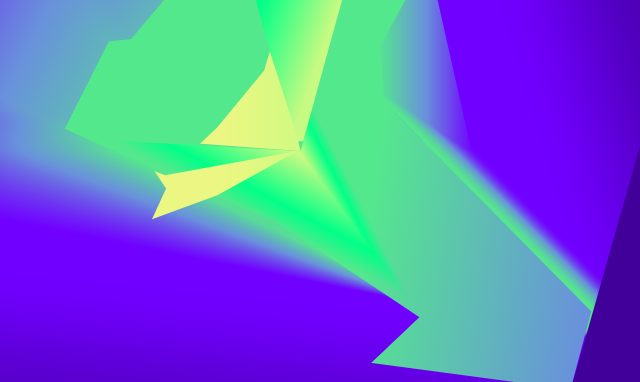
A Shadertoy shader for this background:

```glsl
const float GRID = 460.0; // layout units per canvas height, y downward

const vec3 VIOLET = vec3(0.44, 0.0, 1.0);
const vec3 INDIGO = vec3(0.25, 0.0, 0.60);
const vec3 SKY    = vec3(0.41, 0.57, 0.86);
const vec3 GREEN  = vec3(0.33, 0.91, 0.55);
const vec3 SPRING = vec3(0.0, 1.0, 0.53);
const vec3 LIME   = vec3(0.78, 0.98, 0.51);
const vec3 YELLOW = vec3(0.92, 0.97, 0.51);

const float BAND_START = 455.0;
const float BAND_WIDTH = 115.0;
const float DIAGONAL_FADE = 38.0;
const float GLOW_FALLOFF = 0.0024;
const float RIDGE_FADE = 28.0;
const float FLANK_FADE = 14.0;

const vec2 BODY[15] = vec2[15](
    vec2(231, -40), vec2(158, 47), vec2(131, 50), vec2(78, 155), vec2(200, 210),
    vec2(262, 237), vec2(330, 265), vec2(505, 382), vec2(447, 437), vec2(687, 469),
    vec2(712, 375), vec2(475, 135), vec2(462, 115), vec2(458, 55), vec2(510, -40));
const vec2 BEAM[6] = vec2[6](
    vec2(297, -40), vec2(308, 0), vec2(325, 62), vec2(358, 170), vec2(365, 170), vec2(423, -40));
const vec2 WING[6] = vec2[6](
    vec2(325, 62), vec2(318, 85), vec2(262, 153), vec2(241, 173), vec2(362, 182), vec2(358, 165));
const vec2 BEAK[6] = vec2[6](
    vec2(186, 206), vec2(199, 211), vec2(358, 182), vec2(262, 235), vec2(183, 264), vec2(200, 227));

// Signed distance to the line a-b, positive below a rightward line
float side(vec2 p, vec2 a, vec2 b) {
    vec2 e = normalize(b - a), q = p - a;
    return e.x * q.y - e.y * q.x;
}

// Accumulates squared distance and inside sign for one polygon edge
void addEdge(vec2 p, vec2 a, vec2 b, inout float d2, inout float s) {
    vec2 e = b - a, q = p - a;
    vec2 r = q - e * clamp(dot(q, e) / dot(e, e), 0.0, 1.0);
    d2 = min(d2, dot(r, r));
    if ((a.y > p.y) != (b.y > p.y) && p.x < a.x + e.x * q.y / e.y) s = -s;
}

float polygon(vec2 p, vec2 v[15]) {
    float d2 = 1e9, s = 1.0;
    for (int i = 0; i < 15; i++) addEdge(p, v[i], v[(i + 1) % 15], d2, s);
    return s * sqrt(d2);
}

float polygon(vec2 p, vec2 v[6]) {
    float d2 = 1e9, s = 1.0;
    for (int i = 0; i < 6; i++) addEdge(p, v[i], v[(i + 1) % 6], d2, s);
    return s * sqrt(d2);
}

// Antialiased fill of a signed distance
float coverage(float d) {
    return clamp(0.5 - d * iResolution.y / GRID, 0.0, 1.0);
}

vec3 coolRamp(float t) {
    return t < 0.5 ? mix(VIOLET, SKY, 2.0 * t) : mix(SKY, GREEN, 2.0 * t - 1.0);
}

vec3 backdrop(vec2 p, float bodyDist) {
    float diagonal = -side(p, vec2(475, 135), vec2(712, 375));

    // Glow on the left, fading to a slanted lower limit
    float upper = 118.0 + 0.48 * p.x, lower = 264.0 + 0.2 * p.x;
    float fade = clamp((lower - p.y) / max(lower - upper, 8.0), 0.0, 1.0);
    float strength = mix(0.70, 0.95, smoothstep(140.0, 190.0, p.y));
    float glow = max(strength - GLOW_FALLOFF * bodyDist, 0.0) * fade;

    // Translucent band and soft diagonal on the right
    float band = clamp(1.0 - (p.x - BAND_START) / BAND_WIDTH, 0.0, 1.0);
    band *= coverage(-side(p, vec2(527, 0), vec2(567, 178)));
    float edge = 1.0 - smoothstep(0.0, DIAGONAL_FADE, diagonal);
    vec3 col = coolRamp(diagonal < 0.0 ? glow : max(band, edge));

    // Darker corners and right strip
    float corner = 0.75 * smoothstep(590.0, 800.0, p.x - 0.3 * p.y);
    float base = 0.55 * smoothstep(320.0, 490.0, p.y - 0.1 * p.x);
    col = mix(col, INDIGO, max(corner, base));
    return mix(col, INDIGO, coverage(side(p, vec2(768, 185), vec2(690, 460))));
}

// Lime fan with bright green rims
vec3 addFan(vec3 col, vec2 p) {
    float ridge = -side(p, vec2(200, 172), vec2(450, 305));
    float flank = side(p, vec2(372, 150), vec2(450, 305));
    float top = side(p, vec2(150, 170), vec2(362, 182));
    float ray = side(p, vec2(362, 182), vec2(412, 0));
    float rim = clamp(min(1.0 + ridge / RIDGE_FADE, 1.0 + flank / FLANK_FADE), 0.0, 1.0);
    float core = clamp(min(ridge / 62.0, flank / 24.0), 0.0, 1.0);
    return mix(col, mix(SPRING, LIME, core), rim * coverage(-max(top, ray)));
}

void mainImage(out vec4 fragColor, in vec2 fragCoord) {
    vec2 p = vec2(fragCoord.x, iResolution.y - fragCoord.y) * GRID / iResolution.y;
    float bodyDist = polygon(p, BODY);
    vec3 col = backdrop(p, bodyDist);

    // Main body, cooling toward the lower right
    float cool = clamp((p.x + 0.15 * p.y - 480.0) / 280.0, 0.0, 1.0);
    vec3 body = addFan(mix(GREEN, SKY, cool), p);
    col = mix(col, body, coverage(bodyDist));

    // Bright facets
    float beamShade = clamp((p.x - 315.0 + 0.35 * p.y) / 95.0, 0.0, 1.0);
    col = mix(col, mix(SPRING, LIME, beamShade), coverage(polygon(p, BEAM)));
    vec3 facet = mix(YELLOW, LIME, 0.7 * smoothstep(260.0, 370.0, p.x));
    float facets = min(polygon(p, WING), polygon(p, BEAK));
    col = mix(col, facet, coverage(facets));

    fragColor = vec4(col, 1.0);
}
```
